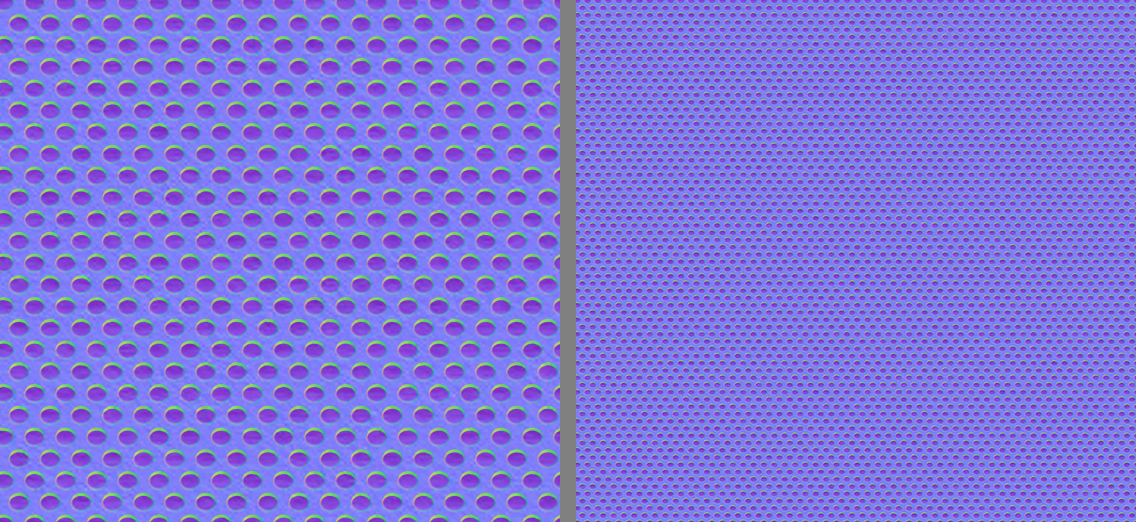
Left, the tile; right, the same tile 3 across and 3 down.
Give the GLSL for this texture map, as a Shadertoy shader.

```glsl
const vec2 GRID = vec2(18.0, 24.0);          // dots per row, rows
const vec2 GRID_SHIFT = vec2(-0.11, 0.11);
const vec2 RIM_RADII = vec2(0.335, 0.315);   // in units of dot spacing
const vec2 BOWL_RADII = vec2(0.295, 0.225);

const vec3 FLAT_COLOR = vec3(0.50, 0.495, 0.98);
const vec3 BOWL_TOP = vec3(0.50, 0.21, 0.80);
const vec3 BOWL_BOTTOM = vec3(0.53, 0.31, 0.89);
const vec3 RIM_TOP = vec3(0.47, 0.84, 0.38);
const vec3 RIM_SIDE = vec3(0.48, 0.60, 0.66);
const vec3 RIM_BOTTOM = vec3(0.48, 0.62, 0.85);

float hash(vec2 p) {
    return fract(sin(dot(p, vec2(127.1, 311.7))) * 43758.5453);
}

// Value noise that wraps after period cells
float wrapNoise(vec2 uv, vec2 period) {
    vec2 p = uv * period;
    vec2 cell = floor(p);
    vec2 f = p - cell;
    f = f * f * (3.0 - 2.0 * f);
    vec2 a = mod(cell, period);
    vec2 b = mod(cell + 1.0, period);
    float low = mix(hash(a), hash(vec2(b.x, a.y)), f.x);
    float high = mix(hash(vec2(a.x, b.y)), hash(b), f.x);
    return mix(low, high, f.y);
}

float relief(vec2 uv) {
    return 0.6 * wrapNoise(uv, vec2(94.0, 88.0))
         + 0.4 * wrapNoise(uv, vec2(190.0, 178.0));
}

// Slope of the fine surface grain
vec2 grainSlope(vec2 uv, float stepSize) {
    float here = relief(uv);
    return vec2(here - relief(uv + vec2(stepSize, 0.0)),
                here - relief(uv + vec2(0.0, stepSize)));
}

// Offset from the nearest dot centre in xy, wrapped cell index in zw
vec4 staggeredCell(vec2 uv, float rowHeight) {
    vec2 p = uv * GRID + GRID_SHIFT;
    float row = floor(p.y + 0.5);
    p.x -= 0.5 * mod(row, 2.0);
    vec2 cell = vec2(floor(p.x + 0.5), row);
    return vec4((p - cell) * vec2(1.0, rowHeight), mod(cell, GRID));
}

vec3 rimColor(vec2 dir, float wear) {
    vec3 color = mix(RIM_SIDE, RIM_TOP, smoothstep(0.0, 0.75, dir.y));
    color = mix(color, RIM_BOTTOM, smoothstep(0.0, 0.65, -dir.y));
    float tilt = mix(0.16, 0.29, smoothstep(-0.8, 0.1, dir.y));
    color.r -= tilt * dir.x * wear;
    return color;
}

void mainImage(out vec4 fragColor, in vec2 fragCoord) {
    vec2 uv = fragCoord / iResolution.xy;
    float rowHeight = GRID.x * iResolution.y / (GRID.y * iResolution.x);
    vec4 cell = staggeredCell(uv, rowHeight);
    float variation = hash(cell.zw + 3.7);

    // Grainy plate, rougher in patches
    vec2 slope = grainSlope(uv, 0.0035);
    float roughness = mix(0.10, 0.30, wrapNoise(uv, vec2(27.0, 25.0)));
    vec3 color = FLAT_COLOR;

    // Raised rim, slightly worn by the grain
    vec2 offset = cell.xy + 0.014 * slope;
    vec2 dir = normalize(offset + vec2(1e-5, 0.0));
    float rimDist = length(offset / RIM_RADII);
    float rimSoftness = mix(0.13, 0.07, smoothstep(-0.5, 0.5, dir.y));
    float rim = 1.0 - smoothstep(1.0 - rimSoftness, 1.0 + rimSoftness, rimDist);
    color = mix(color, rimColor(dir, mix(0.8, 1.15, variation)), rim);

    // Sunken bowl with faint horizontal streaks
    float bowlDist = length((offset + vec2(0.0, 0.008)) / BOWL_RADII);
    float bowlSoftness = mix(0.20, 0.10, smoothstep(-0.6, 0.4, dir.y));
    float bowl = 1.0 - smoothstep(1.0 - bowlSoftness, 1.0 + bowlSoftness, bowlDist);
    vec3 bowlColor = mix(BOWL_BOTTOM, BOWL_TOP, smoothstep(-0.20, 0.17, offset.y));
    float streak = wrapNoise(uv, vec2(54.0, 192.0)) - 0.5;
    bowlColor += streak * vec3(0.02, 0.10, 0.07) + (variation - 0.5) * 0.03;
    color = mix(color, bowlColor, bowl);

    // Grain tilts the red and green channels
    color.rg += slope * roughness * mix(1.0, 0.65, bowl);
    color.b -= 0.25 * dot(slope, slope) * roughness;

    fragColor = vec4(clamp(color, 0.0, 1.0), 1.0);
}
```
